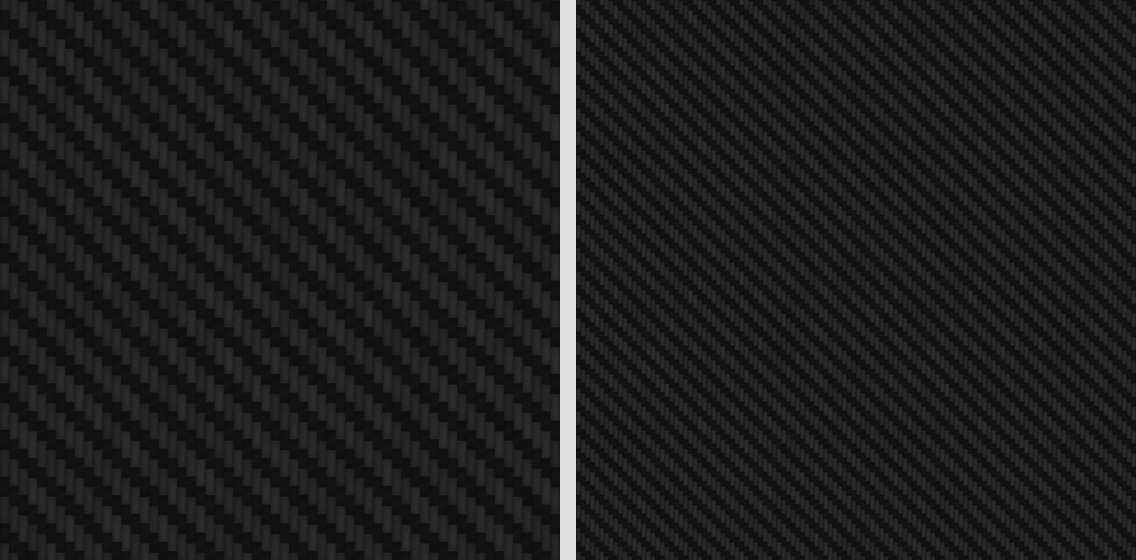
Left, the tile; right, the same tile 2 across and 2 down.
This texture is drawn by a three.js fragment shader. Its source:

```glsl
// Dark carbon twill: narrow upright columns of raised strands, each column
// stepped down a fifth of a repeat so the strands line up in diagonal bands.
// Strand ids and noise wrap on whole counts, so the square tiles.

#define COLUMNS 60.0         // strands across
#define ROWS 12.0            // repeats down
#define STEP 0.2             // drop per column, in repeats
#define PHASE 0.646          // top of the first strand, in repeats
#define STRAND_LENGTH 0.565  // raised part of a repeat
#define SOFTNESS 0.0014      // half width of soft edges, in canvas units
#define STRAND_VARIATION 0.013
#define GRAIN 0.012
#define TINT 0.007
#define GAP_COLOR vec3(0.066, 0.067, 0.066)
#define STRAND_COLOR vec3(0.131, 0.131, 0.132)
#define SHEEN_COLOR vec3(0.166, 0.165, 0.166)

varying vec2 vUv;

float hash(vec2 p) {
  return fract(sin(dot(p, vec2(127.1, 311.7))) * 43758.5453);
}

// Value noise that wraps after a whole number of cells
float wrapNoise(vec2 uv, vec2 cells) {
  vec2 p = uv * cells;
  vec2 i = floor(p);
  vec2 f = smoothstep(0.0, 1.0, fract(p));
  vec2 a = mod(i, cells);
  vec2 b = mod(i + 1.0, cells);
  return mix(mix(hash(a), hash(vec2(b.x, a.y)), f.x),
             mix(hash(vec2(a.x, b.y)), hash(b), f.x), f.y);
}

// Weave color of one column at a point; across runs 0 to 1 over its width
vec3 columnColor(float column, float across, float down) {
  float position = down * ROWS - column * STEP - PHASE;
  float along = fract(position);
  vec2 id = vec2(mod(column, COLUMNS), mod(floor(position), ROWS));

  // Raised strand with soft ends
  float soft = SOFTNESS * ROWS;
  float middle = abs(along - 0.5 * STRAND_LENGTH);
  middle = min(middle, 1.0 - middle);
  float raised = 1.0 - smoothstep(-soft, soft, middle - 0.5 * STRAND_LENGTH);

  // Sheen along the core, fading at the strand ends
  float core = smoothstep(0.05, 0.5, across) * (1.0 - smoothstep(0.65, 1.0, across));
  float body = smoothstep(0.02, 0.25, along)
             * (1.0 - smoothstep(0.38, STRAND_LENGTH, along));
  vec3 strand = mix(STRAND_COLOR, SHEEN_COLOR, core * (0.35 + 0.6 * body));
  strand += (hash(id + 3.7) - 0.5) * 2.0 * STRAND_VARIATION;

  // Sunken crossing with a faint rise in its middle
  float depth = (along - STRAND_LENGTH) / (1.0 - STRAND_LENGTH);
  vec3 gap = GAP_COLOR * (0.9 + 0.2 * smoothstep(0.0, 0.5, depth)
           * (1.0 - smoothstep(0.5, 1.0, depth)));
  gap += (hash(id + 19.3) - 0.5) * 0.4 * STRAND_VARIATION;
  return mix(gap, strand, raised);
}

void main() {
  float down = 1.0 - vUv.y;
  float x = vUv.x * COLUMNS;
  float column = floor(x);
  float across = fract(x);

  // Blend with the nearer neighbor to smooth the column edge
  float side = across < 0.5 ? -1.0 : 1.0;
  float edge = min(across, 1.0 - across);
  float soft = SOFTNESS * COLUMNS;
  vec3 here = columnColor(column, across, down);
  vec3 beside = columnColor(column + side, side < 0.0 ? 1.0 : 0.0, down);
  vec3 color = mix(beside, here, 0.5 + 0.5 * smoothstep(0.0, soft, edge));

  // Thin seam between columns
  color *= 1.0 - 0.14 * (1.0 - smoothstep(0.0, 0.16, edge));

  // Fine grain and faint color blotches
  float grain = wrapNoise(vUv, vec2(240.0)) - 0.5;
  float fibre = wrapNoise(vUv, vec2(180.0, 72.0)) - 0.5;
  float tint = wrapNoise(vUv + 0.37, vec2(96.0)) - 0.5;
  color += GRAIN * (0.6 * grain + 0.6 * fibre);
  color += TINT * tint * vec3(0.6, -1.0, 0.7);

  gl_FragColor = vec4(color, 1.0);
}
```
